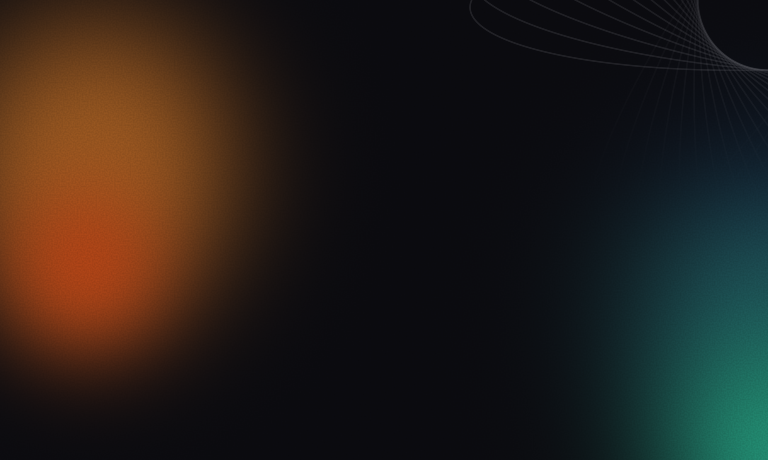
Give the GLSL for this background, as a Shadertoy shader.

```glsl
// Dark backdrop with an amber glow at left, a teal glow at lower right and a fan of thin rotated ellipses.

// Positions are in canvas heights, on a canvas of this nominal width
const float WIDTH = 1.67;

const vec3 NIGHT = vec3(0.043, 0.043, 0.060);
const vec3 AMBER = vec3(0.580, 0.335, 0.125);
const vec3 EMBER = vec3(0.690, 0.260, 0.085);
const vec3 NAVY  = vec3(0.085, 0.190, 0.290);
const vec3 SLATE = vec3(0.105, 0.260, 0.300);
const vec3 JADE  = vec3(0.130, 0.530, 0.430);
const vec3 WIRE  = vec3(0.550, 0.550, 0.580);

const vec2 AMBER_POS = vec2(0.205, 0.640), AMBER_SIZE = vec2(0.326, 0.345);
const vec2 EMBER_POS = vec2(0.185, 0.415), EMBER_SIZE = vec2(0.180, 0.185);
const vec2 SLATE_POS = vec2(1.715, 0.345), SLATE_SIZE = vec2(0.360, 0.350);
const vec2 JADE_POS  = vec2(1.685, 0.020), JADE_SIZE  = vec2(0.250, 0.285);

const vec2  FAN_POS = vec2(WIDTH, 1.0);
const vec2  FAN_RADII = vec2(0.648, 0.152);
const int   FAN_COUNT = 22;
const float FAN_START = 0.026;
const float FAN_STEP = -0.105;
const float WIRE_HALF_WIDTH = 0.0007;
const float WIRE_ALPHA = 0.17;

const float GRAIN_SCALE = 270.0;
const float GRAIN_AMOUNT = 0.09;

// Soft elliptical falloff; a higher power gives a flatter middle
float glow(vec2 p, vec2 center, vec2 size, float power) {
    return exp(-pow(length((p - center) / size), power));
}

vec2 randomGradient(vec2 cell) {
    vec3 h = fract(cell.xyx * vec3(0.1031, 0.1030, 0.0973));
    h += dot(h, h.yzx + 33.33);
    float angle = 6.2832 * fract((h.x + h.y) * h.z);
    return vec2(cos(angle), sin(angle));
}

float gradientNoise(vec2 p) {
    vec2 i = floor(p), f = fract(p);
    vec2 u = f * f * f * (f * (f * 6.0 - 15.0) + 10.0);
    vec2 e = vec2(0.0, 1.0);
    float a = dot(randomGradient(i), f);
    float b = dot(randomGradient(i + e.yx), f - e.yx);
    float c = dot(randomGradient(i + e.xy), f - e.xy);
    float d = dot(randomGradient(i + e.yy), f - e.yy);
    return mix(mix(a, b, u.x), mix(c, d, u.x), u.y);
}

// Approximate signed distance to an axis-aligned ellipse
float ellipseDistance(vec2 p, vec2 radii) {
    float k = length(p / radii);
    return k * (k - 1.0) / max(length(p / (radii * radii)), 1e-4);
}

// Combined opacity of the fan, fading with rotation and toward the bottom
float ellipseFan(vec2 p, float pixel) {
    float clearance = 1.0;
    for (int i = 0; i < FAN_COUNT; i++) {
        float angle = FAN_START + float(i) * FAN_STEP;
        float c = cos(angle), s = sin(angle);
        vec2 q = vec2(c * p.x + s * p.y, c * p.y - s * p.x);
        float d = abs(ellipseDistance(q, FAN_RADII));
        float line = 1.0 - smoothstep(WIRE_HALF_WIDTH, WIRE_HALF_WIDTH + pixel, d);
        float strength = mix(1.0, 0.2, float(i) / float(FAN_COUNT - 1));
        clearance *= 1.0 - WIRE_ALPHA * strength * line;
    }
    return (1.0 - clearance) * smoothstep(-0.46, -0.08, p.y);
}

void mainImage(out vec4 fragColor, in vec2 fragCoord) {
    vec2 p = fragCoord / iResolution.xy * vec2(WIDTH, 1.0);
    float pixel = 1.0 / iResolution.y;

    // Warm glows
    vec3 color = mix(NIGHT, AMBER, glow(p, AMBER_POS, AMBER_SIZE, 2.7));
    color = mix(color, EMBER, 0.9 * glow(p, EMBER_POS, EMBER_SIZE, 2.2));

    // Cool glows, bluer toward the top
    vec3 cool = mix(SLATE, NAVY, smoothstep(0.4, 0.8, p.y));
    color = mix(color, cool, glow(p, SLATE_POS, SLATE_SIZE, 2.4));
    color = mix(color, JADE, glow(p, JADE_POS, JADE_SIZE, 2.0));

    // Film grain, stronger where it is brighter
    color *= 1.0 + GRAIN_AMOUNT * gradientNoise(p * GRAIN_SCALE);

    // Fine wire ellipses
    color = mix(color, WIRE, ellipseFan(p - FAN_POS, pixel));

    fragColor = vec4(color, 1.0);
}
```
